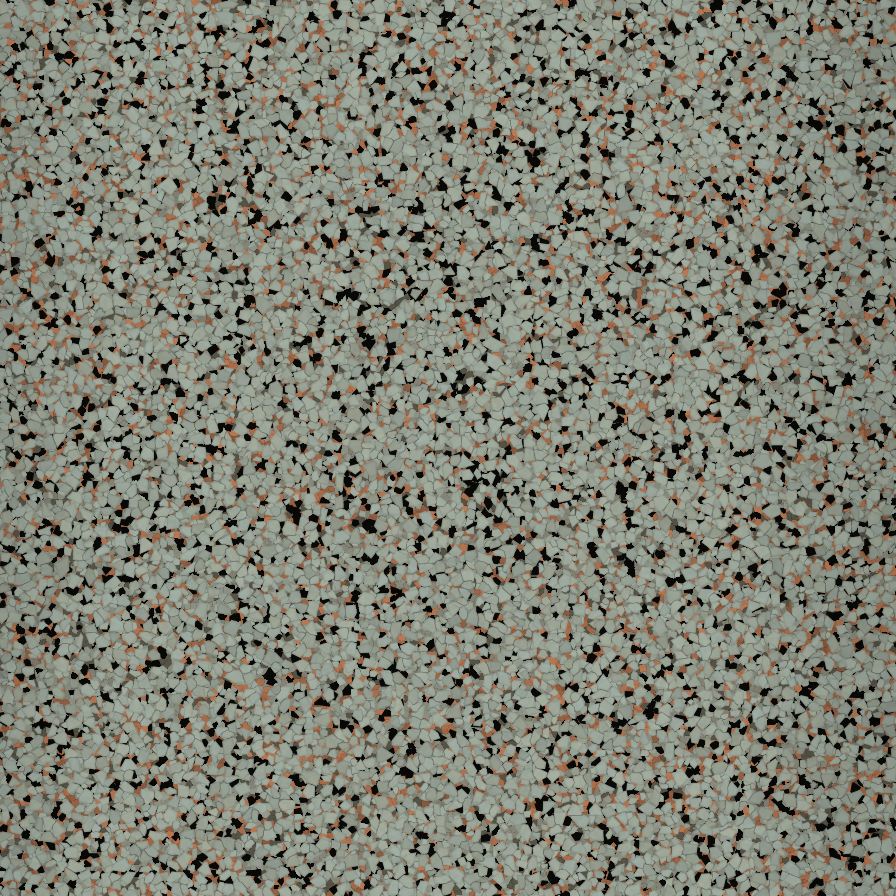
Write a WebGL 2 fragment shader that draws this texture.

```glsl
#version 300 es
precision highp float;

uniform vec2 u_resolution;
out vec4 fragColor;

const float TAU = 6.2831853;
const int SIDES = 5;

const vec3 SAGE_LIGHT = vec3(0.625, 0.668, 0.617);
const vec3 SAGE_DULL = vec3(0.545, 0.572, 0.520);
const vec3 MORTAR = vec3(0.49, 0.48, 0.425);
const vec3 OLIVE = vec3(0.33, 0.32, 0.27);
const vec3 RUST = vec3(0.65, 0.42, 0.29);
const vec3 BLACK = vec3(0.03, 0.03, 0.024);

struct Chip {
    float dist;  // signed distance to the outline, in cells
    float seam;  // gap to the next nearest chip
    vec3 rnd;    // random values of the chip
};

// Integer hash of a cell and a seed
vec3 hash3(vec2 cell, int seed) {
    uvec3 v = uvec3(ivec3(ivec2(cell) + 64, seed));
    v = v * 1664525u + 1013904223u;
    v.x += v.y * v.z; v.y += v.z * v.x; v.z += v.x * v.y;
    v ^= v >> 16u;
    v.x += v.y * v.z; v.y += v.z * v.x; v.z += v.x * v.y;
    return vec3(v >> 8u) / 16777216.0;
}

float valueNoise(vec2 p, int seed) {
    vec2 cell = floor(p);
    vec2 f = smoothstep(0.0, 1.0, p - cell);
    float low = mix(hash3(cell, seed).x, hash3(cell + vec2(1, 0), seed).x, f.x);
    float high = mix(hash3(cell + vec2(0, 1), seed).x, hash3(cell + vec2(1, 1), seed).x, f.x);
    return mix(low, high, f.y);
}

// Irregular convex polygon with randomly tilted sides
float shardDistance(vec2 q, vec2 cell, int seed) {
    float turn = hash3(cell, seed).x;
    float d = -1.0;
    for (int k = 0; k < SIDES; k++) {
        vec3 r = hash3(cell, seed + 1 + k);
        float angle = TAU * (turn + (float(k) + 0.7 * r.x) / float(SIDES));
        d = max(d, dot(q, vec2(cos(angle), sin(angle))) - mix(0.22, 0.58, r.y));
    }
    return d;
}

// Nearest shard among the scattered neighbours
Chip nearestChip(vec2 p, float presence, int seed) {
    vec2 home = floor(p);
    Chip best = Chip(2.0, 0.0, vec3(0.5));
    float second = 2.0;
    for (int y = -1; y <= 1; y++) {
        for (int x = -1; x <= 1; x++) {
            vec2 cell = home + vec2(x, y);
            vec3 place = hash3(cell, seed);
            if (place.z > presence) continue;
            vec2 center = cell + 0.1 + 0.8 * place.xy;
            float d = shardDistance(p - center, cell, seed + 10);
            if (d < best.dist) {
                second = best.dist;
                best.dist = d;
                best.rnd = hash3(cell, seed + 20);
            } else {
                second = min(second, d);
            }
        }
    }
    best.seam = second - best.dist;
    return best;
}

vec3 sageColor(vec3 rnd) {
    return mix(SAGE_DULL, SAGE_LIGHT, sqrt(rnd.y)) + 0.02 * (rnd.z - 0.5) * vec3(1.0, 0.2, -0.8);
}

// Lay a chip over the ground, with a dim rim and dark seams
vec3 layChip(vec3 ground, Chip chip, vec3 color, float soft) {
    float rim = smoothstep(-0.16, 0.0, chip.dist);
    float seam = 1.0 - smoothstep(0.0, 0.08 + soft, chip.seam);
    color *= 1.0 - 0.10 * rim - 0.24 * seam;
    return mix(ground, color, smoothstep(soft, -soft, chip.dist));
}

// Fine filler of rust, black, olive and mortar crumbs
vec3 fillerColor(vec3 rnd) {
    vec3 c = mix(MORTAR, SAGE_DULL, rnd.y);
    c = mix(c, RUST * mix(0.8, 1.1, rnd.z), step(rnd.x, 0.62));
    c = mix(c, OLIVE, step(rnd.x, 0.28));
    return mix(c, BLACK, step(rnd.x, 0.13));
}

void main() {
    vec2 uv = gl_FragCoord.xy / u_resolution.y;
    float pixel = 1.0 / u_resolution.y;

    Chip crumb = nearestChip(uv * 140.0, 1.0, 300);
    vec3 color = fillerColor(crumb.rnd);
    color *= mix(0.82, 1.0, smoothstep(0.0, 0.15, crumb.seam));

    // Small chips, some of them black
    Chip small = nearestChip(uv * 94.0 + 7.3, 1.0, 200);
    vec3 smallColor = mix(sageColor(small.rnd), BLACK, step(small.rnd.x, 0.23));
    color = layChip(color, small, smallColor, 94.0 * pixel * 0.6);

    // Large sage chips on top
    Chip large = nearestChip(uv * 64.0 + 3.1, 0.78, 100);
    color = layChip(color, large, sageColor(large.rnd), 64.0 * pixel * 0.6);

    // Surface grain and gentle falloff towards the sides
    color *= 1.0 + 0.05 * (valueNoise(uv * 230.0, 400) - 0.5);
    float side = abs(gl_FragCoord.x / u_resolution.x - 0.47);
    color *= 1.015 - 0.10 * smoothstep(0.3, 0.54, side);
    fragColor = vec4(color, 1.0);
}
```
